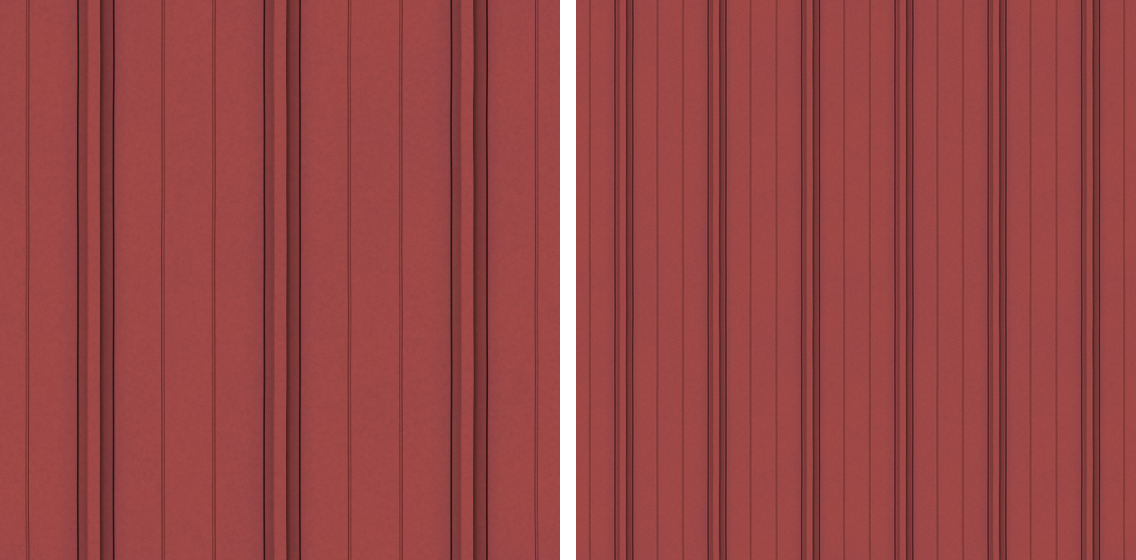
Left, the tile; right, the same tile 2 across and 2 down.
A WebGL 2 fragment shader for this texture:

```glsl
#version 300 es
precision highp float;
// Painted metal cladding: upright ribs with a soft shadow, seams and paired grooves.
// One cross-section is repeated across the canvas and runs its full height;
// wrapping noise adds grain, blotches and a slight waver to the lines.

uniform vec2 u_resolution;
out vec4 fragColor;

const float REPEATS = 3.0;
const vec3 PAINT = vec3(0.622, 0.282, 0.279);
const vec3 PAINT_COOL = vec3(0.585, 0.268, 0.277);
const vec3 SHADE = vec3(0.47, 0.215, 0.212);
const vec3 DEEP_SHADE = vec3(0.30, 0.135, 0.125);
const vec3 SEAM = vec3(0.17, 0.065, 0.06);

// Positions across one repeat, from 0 to 1
const float SEAM_LEFT = 0.417;
const float RIB_LEFT = 0.468;
const float RIB_RIGHT = 0.534;
const float SEAM_RIGHT = 0.608;
const float GROOVE_LEFT = 0.146;
const float GROOVE_RIGHT = 0.873;

float hash(vec2 p) {
    vec3 q = fract(p.xyx * vec3(0.1031, 0.1030, 0.0973));
    q += dot(q, q.yzx + 33.33);
    return fract((q.x + q.y) * q.z);
}

// Value noise that wraps after a whole number of cells
float wrapNoise(vec2 uv, vec2 cells) {
    vec2 p = uv * cells;
    vec2 i = floor(p);
    vec2 f = smoothstep(0.0, 1.0, p - i);
    vec2 a = mod(i, cells);
    vec2 b = mod(i + 1.0, cells);
    return mix(mix(hash(a), hash(vec2(b.x, a.y)), f.x),
               mix(hash(vec2(a.x, b.y)), hash(b), f.x), f.y);
}

// Share of a pixel of width px, centred on x, covered by the span from a to b
float span(float x, float a, float b, float px) {
    return max(min(x + 0.5 * px, b) - max(x - 0.5 * px, a), 0.0) / px;
}

float line(float x, float centre, float width, float px) {
    return span(x, centre - 0.5 * width, centre + 0.5 * width, px);
}

// Two fine lines with a faint hollow between; side picks the stronger line
float groove(float x, float centre, float side, float px) {
    float strong = line(x, centre + side * 0.007, 0.0055, px);
    float weak = line(x, centre - side * 0.007, 0.005, px);
    float hollow = line(x, centre, 0.014, px);
    return min(0.62 * strong + 0.42 * weak + 0.14 * hollow, 1.0);
}

// Colour of the cross-section at x
vec3 profile(float x, float px) {
    // Flat pan, cooler towards the ribs
    float cool = smoothstep(0.29, SEAM_LEFT, x) * (1.0 - smoothstep(SEAM_RIGHT, 0.70, x));
    vec3 color = mix(PAINT, PAINT_COOL, cool);
    color = mix(color, DEEP_SHADE, groove(x, GROOVE_LEFT, 1.0, px));
    color = mix(color, DEEP_SHADE, groove(x, GROOVE_RIGHT, -1.0, px));

    // Recess left of the rib
    float recess = smoothstep(SEAM_LEFT, RIB_LEFT, x);
    vec3 recessColor = mix(PAINT_COOL * 0.92, SHADE * 1.03, recess);
    color = mix(color, recessColor, span(x, SEAM_LEFT, RIB_LEFT, px));

    // Shadow right of the rib, fading outwards
    float fade = clamp((x - RIB_RIGHT) / (SEAM_RIGHT - RIB_RIGHT), 0.0, 1.0);
    vec3 shadow = mix(DEEP_SHADE, SHADE, smoothstep(0.0, 0.42, fade));
    shadow = mix(shadow, PAINT_COOL * 0.9, smoothstep(0.35, 1.0, fade));
    color = mix(color, shadow, span(x, RIB_RIGHT, SEAM_RIGHT, px));

    // Lit rib front with a softened left edge
    float lit = smoothstep(RIB_LEFT - 0.002, RIB_LEFT + 0.009, x);
    vec3 ribColor = mix(SHADE * 1.12, PAINT, lit);
    color = mix(color, ribColor, span(x, RIB_LEFT, RIB_RIGHT, px));

    // Dark seams with a soft edge
    float halo = exp(-abs(x - SEAM_LEFT) * 160.0) + exp(-abs(x - SEAM_RIGHT) * 160.0);
    color = mix(color, DEEP_SHADE, 0.3 * halo);
    float seams = line(x, SEAM_LEFT, 0.0085, px) + line(x, SEAM_RIGHT, 0.0085, px);
    return mix(color, SEAM, 0.93 * seams);
}

void main() {
    vec2 uv = gl_FragCoord.xy / u_resolution;
    float px = REPEATS / u_resolution.x;
    float column = floor(uv.x * REPEATS);

    // Small offset of each repeat and waver along its height
    float shift = (hash(vec2(column, 7.0)) - 0.5) * 0.004;
    float waver = (wrapNoise(uv, vec2(6.0, 9.0)) - 0.5) * 0.004;
    vec3 color = profile(fract(uv.x * REPEATS) + shift + waver, px);

    // Blotches of warmer and cooler paint, then fine grain
    float blotch = 0.65 * wrapNoise(uv, vec2(9.0, 7.0)) + 0.35 * wrapNoise(uv, vec2(31.0, 29.0)) - 0.5;
    color *= 1.0 + blotch * vec3(0.025, 0.025, -0.035);
    float grain = wrapNoise(uv, vec2(340.0)) + 0.6 * wrapNoise(uv, vec2(150.0)) - 0.8;
    color *= 1.0 + 0.045 * grain;
    fragColor = vec4(color, 1.0);
}
```
